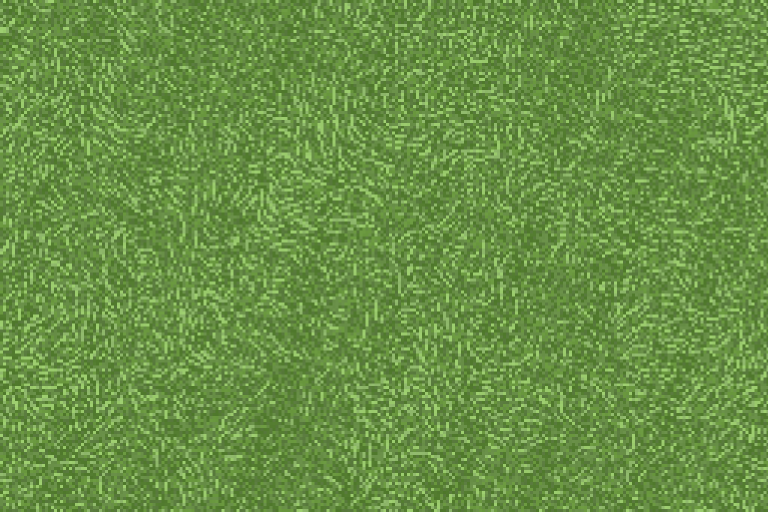
Give the GLSL for this texture, as a Shadertoy shader.

```glsl
const float ROWS = 171.0;   // grid cells over the canvas height
const float PI = 3.14159;

const vec3 SAGE   = vec3(0.41, 0.56, 0.28);
const vec3 MOSS   = vec3(0.32, 0.48, 0.18);
const vec3 SHADOW = vec3(0.35, 0.48, 0.24);
const vec3 LEAF   = vec3(0.42, 0.60, 0.25);
const vec3 BLADE  = vec3(0.56, 0.72, 0.42);
const vec3 LIME   = vec3(0.61, 0.80, 0.43);

float hash(vec2 p) {
    return fract(sin(dot(p, vec2(127.1, 311.7))) * 43758.5453);
}

float valueNoise(vec2 p) {
    vec2 i = floor(p);
    vec2 f = fract(p);
    f = f * f * (3.0 - 2.0 * f);
    float low  = mix(hash(i), hash(i + vec2(1, 0)), f.x);
    float high = mix(hash(i + vec2(0, 1)), hash(i + vec2(1, 1)), f.x);
    return mix(low, high, f.y);
}

// Sum of the two opposite neighbours of a cell
float pairSum(vec2 cell, vec2 offset) {
    return hash(cell + offset) + hash(cell - offset);
}

// High along short strokes that follow a slowly turning direction
float strokes(vec2 cell, float along, float across) {
    float angle = 2.0 * PI * valueNoise(cell / 22.0 + 7.3);
    vec2 dir = floor(vec2(cos(angle), sin(angle)) + 0.5);
    vec2 side = vec2(-dir.y, dir.x);
    return hash(cell) + along * pairSum(cell, dir) - across * pairSum(cell, side);
}

// Random pick among the ground tones, by share
vec3 groundColor(float pick) {
    vec3 color = SAGE;
    color = mix(color, MOSS, step(0.33, pick));
    color = mix(color, SHADOW, step(0.62, pick));
    return mix(color, LEAF, step(0.83, pick));
}

vec3 grassCell(vec2 cell) {
    float density = 0.3 * (valueNoise(cell / 30.0 + 31.7) - 0.5);
    float height = strokes(cell, 0.6, 0.5) + density;
    vec3 color = groundColor(hash(cell + 419.2));
    color = mix(color, BLADE, step(1.00, height));
    color = mix(color, LIME, step(1.20, height));
    return color + 0.03 * (hash(cell + 853.6) - 0.5);
}

void mainImage(out vec4 fragColor, in vec2 fragCoord) {
    // Four samples per pixel smooth the cell edges
    vec3 color = vec3(0.0);
    for (int y = 0; y < 2; y++) {
        for (int x = 0; x < 2; x++) {
            vec2 jitter = (vec2(x, y) - 0.5) * 0.5;
            vec2 grid = (fragCoord + jitter) / iResolution.y * ROWS;
            color += grassCell(floor(grid));
        }
    }
    fragColor = vec4(color / 4.0, 1.0);
}
```
